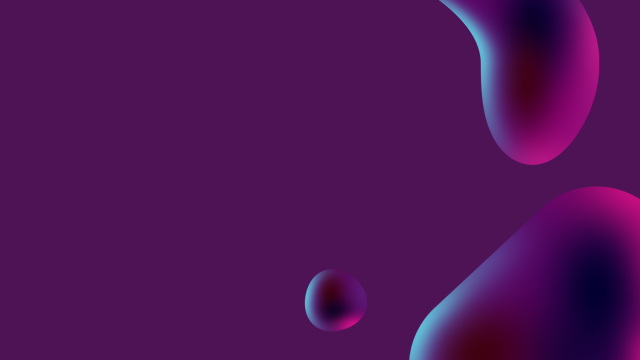
A WebGL 1 fragment shader for this background:

```glsl
precision highp float;
// Three glossy fluid blobs with cyan and pink rims on a flat plum background.

uniform vec2 u_resolution;

const vec3 PLUM = vec3(0.306, 0.075, 0.333);
const vec3 PURPLE = vec3(0.36, 0.01, 0.39);
const vec3 MAGENTA = vec3(0.56, 0.0, 0.44);
const vec3 PINK = vec3(0.87, 0.06, 0.54);
const vec3 NAVY = vec3(0.01, 0.0, 0.19);
const vec3 MAROON = vec3(0.25, 0.0, 0.06);
const vec3 VIOLET = vec3(0.36, 0.22, 0.56);
const vec3 CYAN = vec3(0.38, 0.74, 0.84);

// Soft elliptical spot, 1 at its centre
float glow(vec2 p, vec2 centre, vec2 radii) {
  vec2 q = (p - centre) / radii;
  return exp(-dot(q, q));
}

// Band that fades with the distance from an outline
float rim(float d, float width) {
  return exp(-d * d / (width * width));
}

// Violet falloff with a cyan line along the outline
vec3 addRim(vec3 col, float d, float width, float amount) {
  col = mix(col, VIOLET, amount * rim(d, width * 2.0));
  return mix(col, CYAN, amount * rim(d, width));
}

float capsule(vec2 p, vec2 a, vec2 b, float radius) {
  vec2 pa = p - a;
  vec2 ba = b - a;
  float h = clamp(dot(pa, ba) / dot(ba, ba), 0.0, 1.0);
  return length(pa - ba * h) - radius;
}

// Ellipse below its centre, a bent and flaring column above it
float bentDrop(vec2 p, vec2 centre, vec2 radii) {
  vec2 q = p - centre;
  float rise = max(q.y - 0.011, 0.0);
  float flare = max(q.y, 0.0);
  q.x += 2.85 * rise * rise + 0.021 * smoothstep(0.0, 0.285, -q.y);
  radii.x += 0.9 * flare * flare;
  q = vec2(q.x, min(q.y, 0.0)) / radii;
  float k = max(length(q), 0.0001);
  return k * (k - 1.0) / max(length(q / radii), 0.0001);
}

// Circle with three gentle lobes
float pebble(vec2 p, vec2 centre, float radius, float lobe, float turn) {
  vec2 q = p - centre;
  float angle = atan(q.y, q.x + 0.00001);
  return length(q) - radius - lobe * cos(3.0 * angle + turn);
}

vec3 shadeDrop(vec2 p, float d) {
  vec3 col = mix(PURPLE, MAGENTA, glow(p, vec2(1.6, 0.65), vec2(0.13, 0.2)));
  col = mix(col, PINK, 0.9 * glow(p, vec2(1.675, 0.92), vec2(0.075, 0.22)));
  col = mix(col, PINK, 0.75 * glow(p, vec2(1.5, 0.535), vec2(0.12, 0.09)));
  col = mix(col, NAVY, glow(p, vec2(1.485, 0.935), vec2(0.095, 0.16)));
  col = mix(col, MAROON, 0.9 * glow(p, vec2(1.46, 0.775), vec2(0.07, 0.13)));
  col = mix(col, VIOLET, 0.5 * rim(d, 0.06) * glow(p, vec2(1.36, 0.64), vec2(0.08, 0.1)));
  return addRim(col, d, 0.036, glow(p, vec2(1.31, 0.865), vec2(0.2, 0.21)));
}

vec3 shadeMound(vec2 p, float d) {
  vec3 col = mix(PURPLE, PINK, glow(p, vec2(1.76, 0.47), vec2(0.17, 0.13)));
  col = mix(col, PINK, 0.7 * glow(p, vec2(1.82, 0.3), vec2(0.09, 0.22)));
  col = mix(col, NAVY, glow(p, vec2(1.655, 0.19), vec2(0.125, 0.21)));
  col = mix(col, NAVY, 0.6 * glow(p, vec2(1.57, 0.0), vec2(0.15, 0.13)));
  col = mix(col, MAROON, glow(p, vec2(1.33, 0.02), vec2(0.14, 0.13)));
  col = mix(col, PINK, 0.75 * glow(p, vec2(1.81, 0.0), vec2(0.065, 0.09)));
  col = mix(col, VIOLET, 0.8 * rim(d, 0.09) * glow(p, vec2(1.36, 0.27), vec2(0.13, 0.13)));
  return addRim(col, d, 0.046, glow(p, vec2(1.17, 0.07), vec2(0.2, 0.19)));
}

vec3 shadePebble(vec2 p, float d) {
  vec3 col = mix(PURPLE, VIOLET, 0.4 * glow(p, vec2(1.01, 0.19), vec2(0.05, 0.07)));
  col = mix(col, MAROON, glow(p, vec2(0.915, 0.185), vec2(0.042, 0.06)));
  col = mix(col, NAVY * 0.6, 0.9 * glow(p, vec2(0.93, 0.13), vec2(0.045, 0.038)));
  col = mix(col, PINK, glow(p, vec2(0.99, 0.092), vec2(0.055, 0.03)));
  return addRim(col, d, 0.021, glow(p, vec2(0.845, 0.175), vec2(0.065, 0.085)));
}

// Paint a shape over the background with a smooth edge
vec3 cover(vec3 below, vec3 above, float d, float pixel) {
  return mix(below, above, smoothstep(0.75 * pixel, -0.75 * pixel, d));
}

void main() {
  float pixel = 1.0 / u_resolution.y;
  vec2 p = gl_FragCoord.xy * pixel;

  // Outlines
  float drop = bentDrop(p, vec2(1.5, 0.815), vec2(0.1644, 0.273));
  float mound = capsule(p, vec2(1.359, -0.0185), vec2(1.657, 0.259), 0.223);
  mound = min(mound, length(p - vec2(1.657, -0.088)) - 0.347);
  float stone = pebble(p, vec2(0.9306, 0.1644), 0.0863, 0.0032, 0.52);

  // Layers
  vec3 col = cover(PLUM, shadeDrop(p, drop), drop, pixel);
  col = cover(col, shadeMound(p, mound), mound, pixel);
  col = cover(col, shadePebble(p, stone), stone, pixel);
  gl_FragColor = vec4(col, 1.0);
}
```
